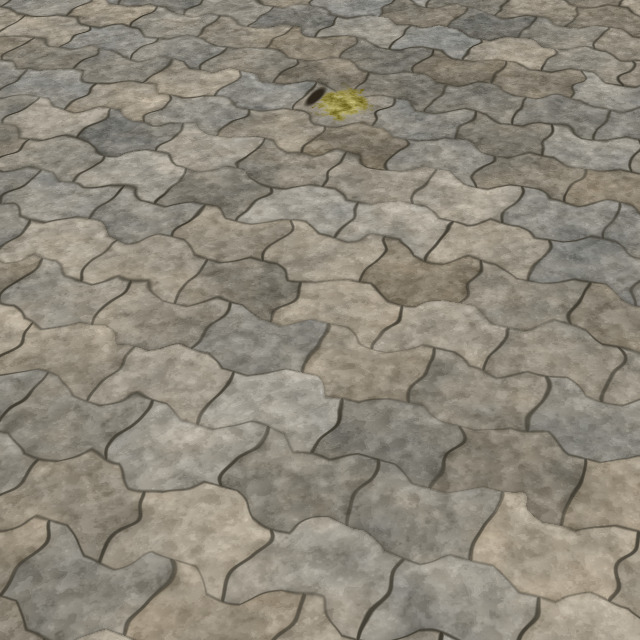
Give the GLSL for this texture, as a Shadertoy shader.

```glsl
const float TAU = 6.2831853;

// Ground plane as seen by the tilted camera
const float HORIZON = 0.906;         // height of the horizon above the top edge
const float VANISH_X = 1.454;        // where the cross joints converge
const float STONES_ACROSS = 7.6;
const float ROWS_DEEP = 23.7;
const float ROW_TILT = 3.86;
const vec2 GRID_SHIFT = vec2(0.04, 0.3);

// Paver shape, joint widths in canvas units at unit depth
const float WAVE_HEIGHT = 0.13;
const float EDGE_WOBBLE = 0.17;
const float CROSS_JOINT = 0.0016;
const float ROW_JOINT = 0.0008;
const float SOFTNESS = 0.0028;

// Tone and colour
const float BASE_TONE = 0.542;
const float STONE_VARIATION = 0.13;
const float BLOTCH = 0.18;
const float GRAIN = 0.25;
const vec3 WARM_TINT = vec3(0.027, 0.0, -0.052);
const vec3 STONE_TINT = vec3(0.035, 0.003, -0.035);
const vec3 JOINT_COLOR = vec3(0.235, 0.22, 0.18);
const vec3 HOLE_COLOR = vec3(0.17, 0.145, 0.11);
const vec3 MOSS_COLOR = vec3(0.63, 0.59, 0.29);
const vec2 MOSS_CENTER = vec2(0.536, 0.837);
const vec2 MOSS_RADIUS = vec2(0.040, 0.026);
const vec2 HOLE_CENTER = vec2(0.493, 0.849);

float hash(vec2 p) {
    vec3 q = fract(p.xyx * vec3(0.1031, 0.1030, 0.0973));
    q += dot(q, q.yzx + 33.33);
    return fract((q.x + q.y) * q.z);
}

float noise(vec2 p) {
    vec2 i = floor(p), f = fract(p);
    f = f * f * (3.0 - 2.0 * f);
    return mix(mix(hash(i), hash(i + vec2(1, 0)), f.x),
               mix(hash(i + vec2(0, 1)), hash(i + vec2(1, 1)), f.x), f.y);
}

// Zero-centred fractal noise
float fbm(vec2 p) {
    float sum = 0.0, weight = 0.5;
    for (int i = 0; i < 4; i++) {
        sum += weight * (noise(p) - 0.5);
        p = mat2(1.6, 1.2, -1.2, 1.6) * p + 7.3;
        weight *= 0.62;
    }
    return sum;
}

// Canvas position to (stone, row) coordinates
vec2 toGround(vec2 uv, float depth) {
    return vec2(STONES_ACROSS * (uv.x - VANISH_X),
                ROWS_DEEP + ROW_TILT * (uv.x - 0.5)) / depth + GRID_SHIFT;
}

float jointMask(float dist, float halfWidth) {
    return 1.0 - smoothstep(halfWidth - SOFTNESS * 0.5, halfWidth + SOFTNESS, dist);
}

void mainImage(out vec4 fragColor, in vec2 fragCoord) {
    vec2 uv = fragCoord / iResolution.xy;
    float depth = 1.0 - uv.y + HORIZON;
    vec2 ground = toGround(uv, depth);

    // Wavy rows, every second one shifted by half a stone
    vec2 wobble = vec2(noise(ground * 3.5), noise(ground * 3.5 + 41.7)) - 0.5;
    vec2 p = ground + EDGE_WOBBLE * wobble * vec2(0.6, 1.0);
    p.y -= WAVE_HEIGHT * clamp(1.6 * cos(TAU * p.x), -1.0, 1.0);
    float row = floor(p.y);
    p.x += 0.5 * mod(row, 2.0) + 0.03 * sin(TAU * p.y);
    vec2 stone = floor(p);
    vec2 cell = fract(p);

    // Distances to the joints, back in canvas units
    vec2 edge = min(cell, 1.0 - cell);
    edge *= vec2(depth / STONES_ACROSS, depth * depth / ROWS_DEEP);
    float wear = noise(ground * vec2(2.3, 2.0) + 11.0);
    float crossJoint = jointMask(edge.x, CROSS_JOINT * depth) * mix(0.45, 1.0, wear);
    float rowJoint = jointMask(edge.y, ROW_JOINT * depth) * mix(0.15, 0.85, wear);

    // Stone tone: per-stone shade, stains, grain and pale worn rims
    float grain = fbm(ground * vec2(10.0, 7.0));
    float veins = 0.5 - abs(2.0 * noise(ground * vec2(13.0, 9.0) + 5.0 * grain) - 1.0);
    float stains = fbm(ground * vec2(1.6, 1.3) + 19.0);
    float tone = BASE_TONE + STONE_VARIATION * (hash(stone) - 0.5);
    tone += BLOTCH * stains + GRAIN * grain + 0.055 * veins;
    tone += 0.05 * smoothstep(0.72, 0.92, cell.y) * (1.3 - wear);
    tone -= 0.025 * smoothstep(0.55, 1.0, uv.y);
    tone -= 0.035 * (1.0 - smoothstep(0.0, 0.012 * depth, min(edge.x, edge.y * 1.5)));

    float warmth = hash(stone + 71.3) - 0.5 + stains - 0.25 * smoothstep(0.5, 1.0, uv.y);
    vec3 color = tone + WARM_TINT + STONE_TINT * warmth;
    color = mix(color, JOINT_COLOR, max(crossJoint, rowJoint));

    // Moss tuft beside an open hole in the joint
    vec2 mossPos = (uv - MOSS_CENTER) / MOSS_RADIUS;
    float moss = 1.0 - smoothstep(0.65, 1.1, length(mossPos) + 1.2 * grain);
    color = mix(color, MOSS_COLOR + 0.6 * grain, moss * 0.85);
    vec2 holePos = mat2(0.76, -0.65, 0.65, 0.76) * (uv - HOLE_CENTER);
    float hole = 1.0 - smoothstep(0.6, 1.2, length(holePos / vec2(0.022, 0.008)));
    color = mix(color, HOLE_COLOR, hole);

    fragColor = vec4(clamp(color, 0.0, 1.0), 1.0);
}
```
